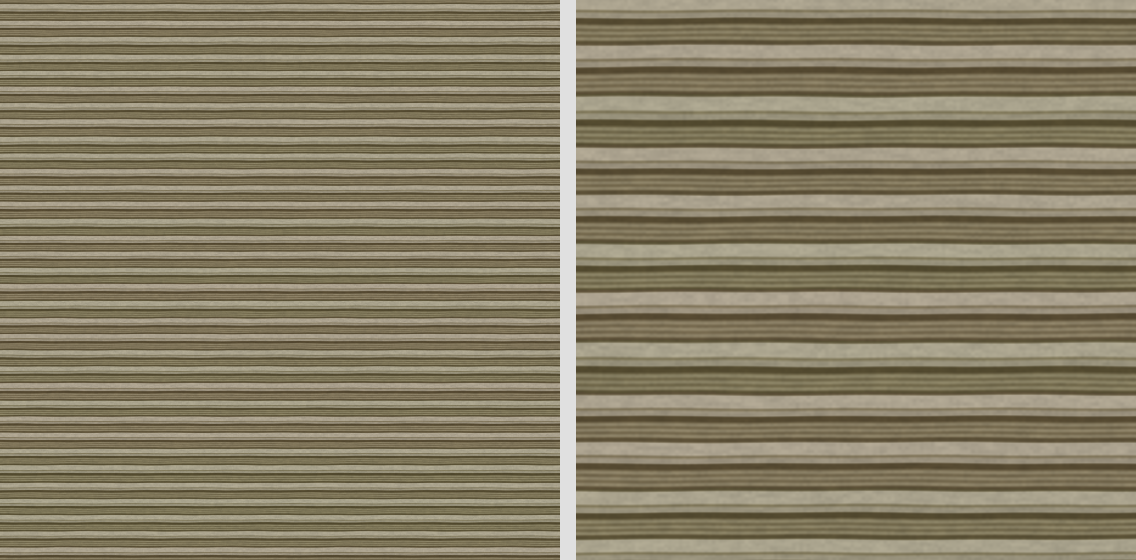
Left, the full canvas; right, a detail of the centre.
This texture is drawn by a Shadertoy shader. Its source:

```glsl
// Horizontal ribbed fabric: cream bands alternating with finely lined olive bands.
#define ROWS 34.0
#define REPEATS_ACROSS 2.0
#define PHASE 0.28
#define ROW_JITTER 0.035
#define WAVINESS 0.007
#define GRAIN 0.075
#define TINT 0.006
#define CREAM vec3(0.670, 0.640, 0.558)
#define OLIVE_LIGHT vec3(0.540, 0.505, 0.395)
#define OLIVE vec3(0.445, 0.405, 0.295)
#define SHADOW vec3(0.325, 0.285, 0.185)

const float TAU = 6.2831853;

float hash(vec2 p) {
    p = fract(p * vec2(0.1031, 0.1137));
    p += dot(p, p.yx + 33.33);
    return fract((p.x + p.y) * p.x * 17.0);
}

// Smooth lattice noise that wraps across after period cells.
float noise(vec2 p, float period) {
    vec2 i = floor(p), f = fract(p);
    f = f * f * (3.0 - 2.0 * f);
    float x0 = mod(i.x, period), x1 = mod(i.x + 1.0, period);
    return mix(mix(hash(vec2(x0, i.y)), hash(vec2(x1, i.y)), f.x),
               mix(hash(vec2(x0, i.y + 1.0)), hash(vec2(x1, i.y + 1.0)), f.x), f.y);
}

// Soft stripe in a coordinate that repeats every unit.
float stripe(float v, float center, float halfWidth, float soft) {
    float d = abs(fract(v - center + 0.5) - 0.5) - halfWidth;
    return 1.0 - smoothstep(-soft, soft, d);
}

void mainImage(out vec4 fragColor, in vec2 fragCoord) {
    vec2 uv = fragCoord / iResolution.xy;
    float x = uv.x * REPEATS_ACROSS;
    float y = 1.0 - uv.y;
    float soft = max(0.6 * ROWS / iResolution.y, 0.03);

    // Slightly uneven row spacing and a faint waviness along each thread
    float v = y * ROWS - PHASE;
    v += ROW_JITTER * (sin(y * 41.0) + 0.5 * sin(y * 83.0 + 2.0));
    v += WAVINESS * (sin(TAU * 2.0 * x + y * 43.0) + sin(TAU * 5.0 * x + y * 91.0));
    float row = floor(v + 0.05);

    // Olive band with fine lines
    float ridge = 0.5 + 0.5 * cos(TAU * 3.0 * (fract(v) - 0.625) / 0.36);
    vec3 color = mix(OLIVE, OLIVE_LIGHT, ridge);

    // Cream band with a shaded lower strip, split by a thin groove
    vec3 cream = mix(CREAM, CREAM - 0.07, stripe(v, 0.40, 0.08, soft));
    color = mix(color, cream, stripe(v, 0.225, 0.225, soft));
    color = mix(color, mix(OLIVE, OLIVE_LIGHT, 0.6), stripe(v, 0.30, 0.03, soft));

    // Dark seams on both sides of the olive band
    color = mix(color, SHADOW, stripe(v, 0.505, 0.06, soft));
    color = mix(color, SHADOW, 0.85 * stripe(v, 0.955, 0.04, soft));

    // Rows drift between a pinkish and a greenish hue
    float hue = 2.0 * hash(vec2(row + 7.0, 3.0)) - 1.0;
    color += TINT * hue * vec3(1.0, -0.5, 0.8);

    // Thread grain stretched along the rows, and faint broad wear
    float grain = noise(vec2(x * 70.0, y * 420.0), 70.0) - 0.5;
    grain += 0.7 * (noise(vec2(x * 230.0, y * 500.0), 230.0) - 0.5);
    float wear = noise(vec2(x * 6.0, y * 30.0), 6.0) - 0.5;
    color *= 1.0 + GRAIN * (grain + 0.25 * wear);

    fragColor = vec4(clamp(color, 0.0, 1.0), 1.0);
}
```
